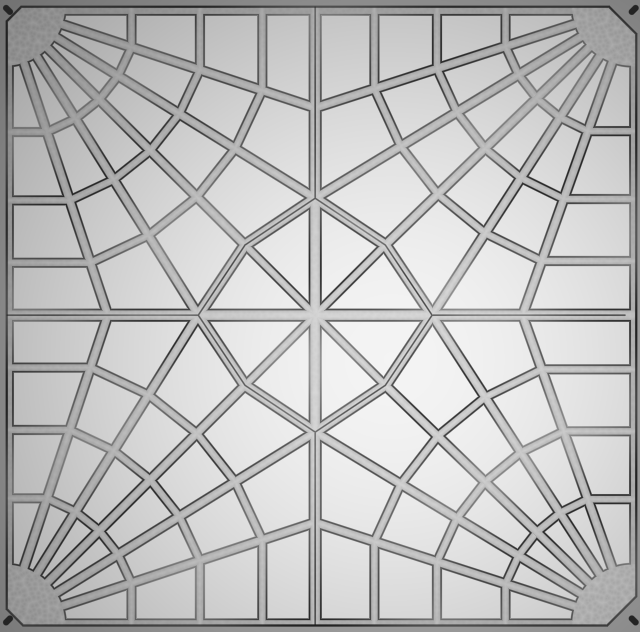
Write a Shadertoy shader that draws this pattern.

```glsl
const vec2 CENTRE = vec2(0.4987, 0.5013);
const float KNOT = 0.185;      // octagon corner on each axis
const float RIB_END = 0.328;   // outer rib foot on each axis
const float BAR = 0.0066;      // half width of a bar

float segment(vec2 p, vec2 a, vec2 b) {
    vec2 ab = b - a;
    return length(p - a - ab * clamp(dot(p - a, ab) / dot(ab, ab), 0.0, 1.0));
}

float box(vec2 p, vec2 halfSize) {
    vec2 d = abs(p) - halfSize;
    return length(max(d, 0.0)) + min(max(d.x, d.y), 0.0);
}

float stroke(float d, float halfWidth, float aa) {
    return 1.0 - smoothstep(halfWidth - 0.5 * aa, halfWidth + aa, abs(d));
}

vec2 hash2(vec2 p) {
    p = vec2(dot(p, vec2(127.1, 311.7)), dot(p, vec2(269.5, 183.3)));
    return fract(sin(p) * 4375.85);
}

float cellular(vec2 p) {
    float nearest = 1.0;
    for (int y = -1; y <= 1; y++)
    for (int x = -1; x <= 1; x++) {
        vec2 cell = floor(p) + vec2(x, y);
        nearest = min(nearest, length(cell + hash2(cell) - p));
    }
    return nearest;
}

float waves(vec2 p) {
    return 0.5 + 0.25 * sin(p.x * 17.0 + 2.0 * sin(p.y * 11.0))
               + 0.25 * sin(p.y * 23.0 - p.x * 9.0);
}

// One octant of ribs and rings: x = bars, y = dark seams
vec2 web(vec2 q, vec2 hub) {
    vec2 knot = vec2(0.0, KNOT);
    vec2 foot = vec2(0.0, RIB_END);
    vec2 elbow = vec2(0.111);
    float octagon = segment(q, knot, elbow);
    float bars = min(q.x - 0.0016, octagon - 0.0012) - BAR;
    bars = min(bars, segment(q, foot, hub) - BAR);
    bars = min(bars, segment(q, knot, hub) - BAR);
    bars = min(bars, segment(q, elbow, hub) - BAR);
    bars = min(bars, segment(q, vec2(0.0), elbow) - 0.86 * BAR);

    vec2 outerDir = normalize(foot - hub);
    vec2 innerDir = normalize(knot - hub);
    vec2 diagonalDir = normalize(-hub);
    for (int i = 0; i < 3; i++) {
        float k = float(i);
        float radius = 0.211 + 0.119 * k - 0.005 * k * k;
        vec2 a = hub + radius * outerDir;
        vec2 b = hub + radius * innerDir;
        vec2 c = hub + radius * diagonalDir;
        float ring = min(segment(q, a, b), segment(q, b, c));
        ring = min(ring, segment(q, a, vec2(a.x, 0.52)));
        bars = min(bars, ring - 0.88 * BAR);
    }
    float seam = min(octagon, segment(q, knot, vec2(0.0, 0.49)));
    return vec2(bars, seam);
}

void mainImage(out vec4 fragColor, in vec2 fragCoord) {
    float aa = 1.0 / iResolution.y;
    vec2 p = fragCoord * aa - CENTRE;
    vec2 q = abs(p);
    vec2 hub = vec2(p.x > 0.0 ? 0.502 : 0.491, 0.490);
    float disc = length(q - hub) - 0.096;
    float chamfer = (q.x + q.y - 0.953) * 0.7071;
    if (q.x > q.y) { q = q.yx; hub = hub.yx; }

    vec2 lattice = web(q, hub);
    float opening = box(p - vec2(0.010, -0.003), vec2(0.489, 0.479));
    float rim = box(p - vec2(0.010, -0.0015), vec2(0.498, 0.4895));
    float solid = min(min(lattice.x, disc), -opening);

    // Glow behind the panes, dimmer toward the far corners
    vec2 fromGlow = p - vec2(0.12, -0.07);
    float d2 = dot(fromGlow, fromGlow);
    float light = 0.955 - 0.75 * d2 / (1.0 + 0.8 * d2);
    float grain = cellular(p * 130.0) - 0.5;

    // Bars with soft bevels and a mottled hub
    float bevel = smoothstep(-BAR, 0.0, lattice.x);
    float barTone = light * (0.88 - 0.07 * bevel) + 0.03 * grain;
    float hubTone = light * 0.86 + 0.07 * grain;
    barTone = mix(barTone, hubTone, 1.0 - smoothstep(-aa, aa, disc));
    float tone = mix(barTone, light, smoothstep(-aa, aa, solid));

    // Dark pane edges and seams
    float wear = waves(p);
    float edge = stroke(solid - 0.0008, 0.0010, aa);
    tone = mix(tone, 0.10, edge * mix(0.42, 0.92, wear));
    float seam = stroke(lattice.y, 0.0008, aa) * step(0.0, disc);
    tone = mix(tone, 0.15, seam * mix(0.5, 0.85, waves(p.yx + 3.0)));

    // Outer rim, clipped corners and bolts
    float border = max(rim, chamfer);
    tone = mix(tone, light * 0.72, smoothstep(-aa, aa, border));
    tone = mix(tone, 0.10, stroke(border, 0.0014, aa) * mix(0.55, 0.95, wear));
    vec2 boltPos = abs(p - vec2(0.009, 0.0)) - vec2(0.495, 0.483);
    float bolt = segment(boltPos, vec2(-0.003), vec2(0.003));
    tone = mix(tone, 0.14, stroke(bolt, 0.0045, aa));

    fragColor = vec4(vec3(clamp(tone, 0.0, 1.0)), 1.0);
}
```
